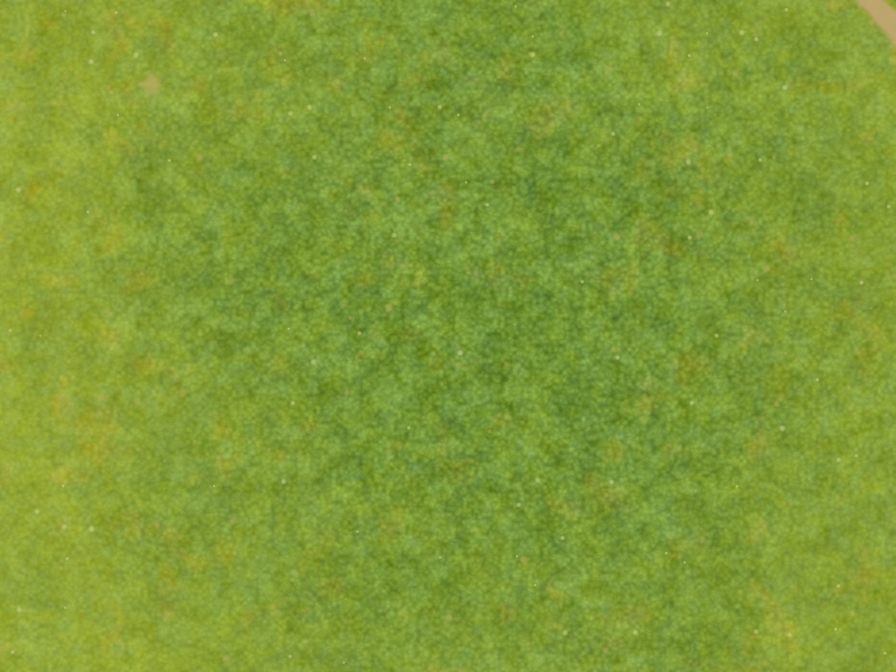
Give the GLSL for this texture, as a Shadertoy shader.

```glsl
// Aerial view of a green meadow: leafy grain, yellow rim, dry flecks and a path corner.

const vec3 CORE_GREEN = vec3(0.435, 0.570, 0.205);
const vec3 RIM_GREEN = vec3(0.555, 0.640, 0.212);
const vec3 LEAF_TINT = vec3(0.92, 0.95, 0.66);
const vec3 DRY_STRAW = vec3(0.72, 0.66, 0.36);
const vec3 PATH_SAND = vec3(0.76, 0.65, 0.45);

float hash(vec2 p) {
    vec3 q = fract(vec3(p.xyx) * 0.1031);
    q += dot(q, q.yzx + 33.33);
    return fract((q.x + q.y) * q.z);
}

vec2 hash2(vec2 p) {
    return vec2(hash(p), hash(p + 71.7));
}

float noise(vec2 p) {
    vec2 i = floor(p), f = fract(p);
    f = f * f * (3.0 - 2.0 * f);
    return mix(mix(hash(i), hash(i + vec2(1, 0)), f.x),
               mix(hash(i + vec2(0, 1)), hash(i + vec2(1, 1)), f.x), f.y);
}

float fbm(vec2 p) {
    float sum = 0.0, weight = 0.5;
    for (int k = 0; k < 4; k++) {
        sum += weight * noise(p);
        p = mat2(0.8, 0.6, -0.6, 0.8) * p * 2.03 + 17.3;
        weight *= 0.5;
    }
    return sum / 0.9375;
}

// Distance to the nearest jittered leaf centre, in cells
float leafDistance(vec2 p) {
    vec2 cell = floor(p);
    float nearest = 4.0;
    for (int y = -1; y <= 1; y++)
        for (int x = -1; x <= 1; x++) {
            vec2 c = cell + vec2(x, y);
            vec2 d = c + hash2(c) - p;
            nearest = min(nearest, dot(d, d));
        }
    return sqrt(nearest);
}

// Leaf clumps with dark gaps, roughly centred on zero
float grassGrain(vec2 p) {
    vec2 warp = 0.005 * vec2(noise(p * 90.0), noise(p * 90.0 + 40.0));
    float leaves = 0.5 - leafDistance((p + warp) * vec2(115.0, 125.0));
    float fine = noise(p * 175.0 + 9.0) - 0.5;
    float clumps = fbm(p * 48.0) - 0.5;
    return 0.42 * leaves + 0.40 * fine + 0.75 * clumps;
}

// Sparse soft spots, one possible per cell
float flecks(vec2 p, float density, float share, float radius) {
    vec2 q = p * density, cell = floor(q);
    vec2 centre = 0.25 + 0.5 * hash2(cell + 5.0);
    vec2 d = (fract(q) - centre) / density;
    float size = radius * (0.5 + hash(cell + 19.0));
    float present = step(1.0 - share, hash(cell + 31.0));
    return present * (1.0 - smoothstep(0.3 * size, 1.3 * size, length(d)));
}

// Faint bowed sowing rows
float sowingRows(vec2 p, float spacing) {
    float bow = 0.10 * (p.y - 0.55) * (p.y - 0.55);
    float wobble = 0.025 * noise(p * vec2(7.0, 5.0));
    return sin(6.2832 * (p.x - bow + wobble) / spacing);
}

void mainImage(out vec4 fragColor, in vec2 fragCoord) {
    vec2 p = fragCoord / iResolution.y;
    float aspect = iResolution.x / iResolution.y;

    // Broad tone: deep green middle, yellow rim strongest at the left
    vec2 c = (p - vec2(0.56 * aspect, 0.50)) / vec2(0.56 * aspect, 0.85);
    float rim = smoothstep(0.15, 1.05, length(c) + 0.35 * (fbm(p * 5.0) - 0.5));
    float left = 1.0 - smoothstep(0.0, 0.40, p.x);
    vec3 color = mix(CORE_GREEN, RIM_GREEN, clamp(0.85 * rim + 0.25 * left, 0.0, 1.0));

    // Rows and patchy growth
    color += 0.010 * sowingRows(p, 0.085) * (0.3 + 0.7 * left);
    color += vec3(0.07, 0.06, 0.03) * (fbm(p * 14.0 + 3.0) - 0.5);

    // Leaf grain, softer towards the rim
    float grain = grassGrain(p) * mix(1.0, 0.55, rim);
    color += 0.27 * grain * LEAF_TINT;

    // Cool and yellow leaf variation
    float hue = fbm(p * 62.0 + 80.0) - 0.5;
    color += hue * vec3(-0.03, 0.01, 0.16);
    float dry = smoothstep(0.60, 0.78, fbm(p * 24.0 + 51.0));
    color += dry * vec3(0.055, 0.005, 0.0);

    // Dry flecks and one straw patch
    color = mix(color, DRY_STRAW, 0.55 * flecks(p, 16.0, 0.16, 0.0045));
    color = mix(color, vec3(0.80, 0.80, 0.58), 0.6 * flecks(p + 3.7, 27.0, 0.09, 0.0032));
    vec2 patchOffset = p - vec2(0.17 * aspect, 0.873);
    float strawEdge = length(patchOffset * vec2(1.0, 0.75)) + 0.012 * (noise(p * 80.0) - 0.5);
    color = mix(color, DRY_STRAW, 0.75 * (1.0 - smoothstep(0.004, 0.020, strawEdge)));

    // Sandy path crossing the upper right corner
    vec2 corner = p - vec2(aspect - 0.025, 0.975);
    float across = abs(dot(corner, normalize(vec2(1.0, 0.85))) - 0.008);
    across += 0.008 * (noise(p * 45.0) - 0.5);
    color = mix(color, PATH_SAND, 0.9 * (1.0 - smoothstep(0.010, 0.024, across)));

    fragColor = vec4(clamp(color, 0.0, 1.0), 1.0);
}
```
